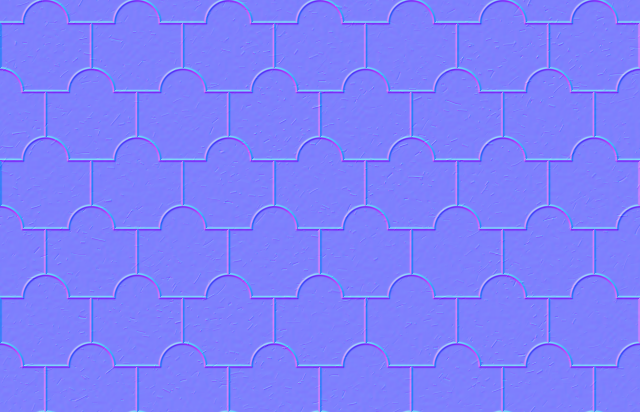
This texture map is drawn by a Shadertoy shader. Its source:

```glsl
// Normal map of round-topped interlocking tiles, 7 across and 6 staggered rows down.
// Joints and scattered scrapes are grooves shaded from the vector to their nearest
// point; a faint wrapped noise adds grain. One unit is the width of a tile.

const vec2 SIZE = vec2(7.0, 4.5);

float hash(vec2 c) {
    return fract(sin(dot(c, vec2(127.1, 311.7))) * 43758.5453);
}

// Value noise that wraps over the canvas; freq must be even
float noise(vec2 p, float freq) {
    vec2 q = p * freq, i = floor(q), s = smoothstep(0.0, 1.0, fract(q));
    vec2 a = mod(i, SIZE * freq), b = mod(i + 1.0, SIZE * freq);
    return mix(mix(hash(a), hash(vec2(b.x, a.y)), s.x),
               mix(hash(vec2(a.x, b.y)), hash(b), s.x), s.y);
}

// Slope of a soft groove, given the vector from its centre line
vec2 groove(vec2 v, float width) {
    return v / width * exp(-dot(v, v) / (width * width));
}

vec2 nearer(vec2 a, vec2 b) {
    return dot(a, a) < dot(b, b) ? a : b;
}

// Vector from the nearest point of the joints
vec2 jointVector(vec2 p) {
    vec2 best = vec2(1.0);
    for (float k = -1.0; k <= 1.0; k++) {
        float row = floor(p.y / 0.75) + k;
        float x = fract(p.x + 0.5 * mod(row + 1.0, 2.0)) - 0.5;
        vec2 q = vec2(abs(x), p.y - 0.75 * row - 0.5);

        vec2 ledge = vec2(min(q.x - 0.25, 0.0), q.y);
        vec2 upright = vec2(q.x - 0.5, q.y - clamp(q.y, -0.5, 0.0));
        vec2 v = nearer(ledge, upright);
        if (q.y > 0.0) v = nearer(v, q - 0.25 * q / max(length(q), 1e-4));

        v.x *= x < 0.0 ? -1.0 : 1.0;
        best = nearer(best, v);
    }
    return best;
}

// Short slanted scratches, at most one per grid cell, gathered in loose patches
vec2 scrapes(vec2 p, float freq, float width) {
    vec2 slope = vec2(0.0);
    for (float j = -1.0; j <= 1.0; j++)
    for (float i = -1.0; i <= 1.0; i++) {
        vec2 cell = floor(p * freq) + vec2(i, j);
        vec2 id = mod(cell, SIZE * freq) + freq;
        vec2 centre = (cell + vec2(hash(id + 0.1), hash(id + 0.2))) / freq;
        float angle = 0.4 + 1.5 * (hash(id + 0.3) - 0.5);
        float halfLength = mix(0.05, 0.45, pow(hash(id + 0.4), 2.0)) / freq;
        vec2 dir = vec2(cos(angle), sin(angle));
        vec2 v = p - centre;
        v -= dir * clamp(dot(v, dir), -halfLength, halfLength);

        float depth = smoothstep(0.5, 1.0, hash(id + 0.5));
        depth *= 0.35 + 0.9 * noise(centre, 2.0);
        depth *= hash(id + 0.6) < 0.3 ? -1.0 : 1.0;
        slope += depth * groove(v, width);
    }
    return slope;
}

void mainImage(out vec4 fragColor, in vec2 fragCoord) {
    vec2 p = fragCoord / iResolution.xy * SIZE;
    float pixel = SIZE.x / iResolution.x;

    // Joints between tiles
    vec2 slope = 0.8 * groove(jointVector(p), max(0.0135, 0.7 * pixel));

    // Scrapes, bent a little by a wrapped warp
    vec2 bent = p + 0.04 * (vec2(noise(p, 8.0), noise(p + 3.0, 8.0)) - 0.5);
    float scratchWidth = max(0.008, 0.6 * pixel);
    slope += 0.32 * scrapes(bent, 6.0, scratchWidth);
    slope += 0.24 * scrapes(bent, 14.0, scratchWidth);

    // Fine grain
    float here = noise(bent, 24.0);
    slope += 0.06 * (vec2(noise(bent + vec2(0.012, 0.0), 24.0),
                          noise(bent + vec2(0.0, 0.012), 24.0)) - here);

    // Encode with red to the right and green downwards
    fragColor = vec4(0.494 - slope.x, 0.5 + slope.y, 0.993 - 0.2 * dot(slope, slope), 1.0);
}
```
